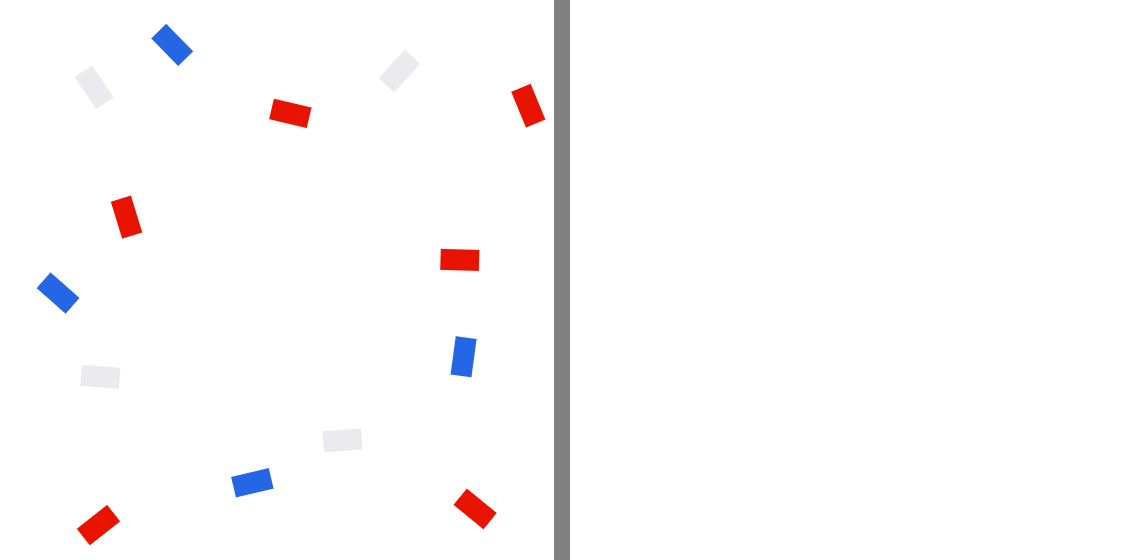
Left: the whole. Right: its middle third, enlarged.
Write a WebGL 2 fragment shader that draws this pattern.

```glsl
#version 300 es
precision highp float;

uniform vec2 u_resolution;
out vec4 fragColor;

const int PIECES = 14;
const float TAU = 6.2831853;

float hash(float n) {
    return fract(sin(n * 127.1 + 3.7) * 4375.85);
}

float boxDistance(vec2 p, vec2 halfSize) {
    vec2 d = abs(p) - halfSize;
    return length(max(d, 0.0)) + min(max(d.x, d.y), 0.0);
}

mat2 rotation(float angle) {
    float c = cos(angle), s = sin(angle);
    return mat2(c, s, -s, c);
}

// Jittered positions on a square band that leaves the centre empty
vec2 pieceCentre(int i) {
    float n = float(i);
    float angle = TAU * (n + 0.5 * hash(n)) / float(PIECES);
    vec2 dir = vec2(cos(angle), sin(angle));
    float reach = mix(0.26, 0.46, fract(n * 0.618 + 0.35));
    return dir / max(abs(dir.x), abs(dir.y)) * reach;
}

// Six red, four blue and four grey pieces, interleaved around the band
vec3 pieceColor(int i) {
    int slot = (i * 5) % PIECES;
    if (slot < 6) return vec3(0.914, 0.075, 0.008);
    if (slot < 10) return vec3(0.145, 0.4, 0.898);
    return vec3(0.917, 0.919, 0.937);
}

void main() {
    float side = min(u_resolution.x, u_resolution.y);
    vec2 p = (gl_FragCoord.xy - 0.5 * u_resolution) / side;
    vec3 color = vec3(1.0);

    for (int i = 0; i < PIECES; i++) {
        float tilt = 0.5 * TAU * hash(float(i) + 40.0);
        vec2 local = rotation(tilt) * (p - pieceCentre(i));
        float d = boxDistance(local, vec2(0.0349, 0.019));
        float coverage = clamp(0.5 - d * side, 0.0, 1.0);
        color = mix(color, pieceColor(i), coverage);
    }

    fragColor = vec4(color, 1.0);
}
```
